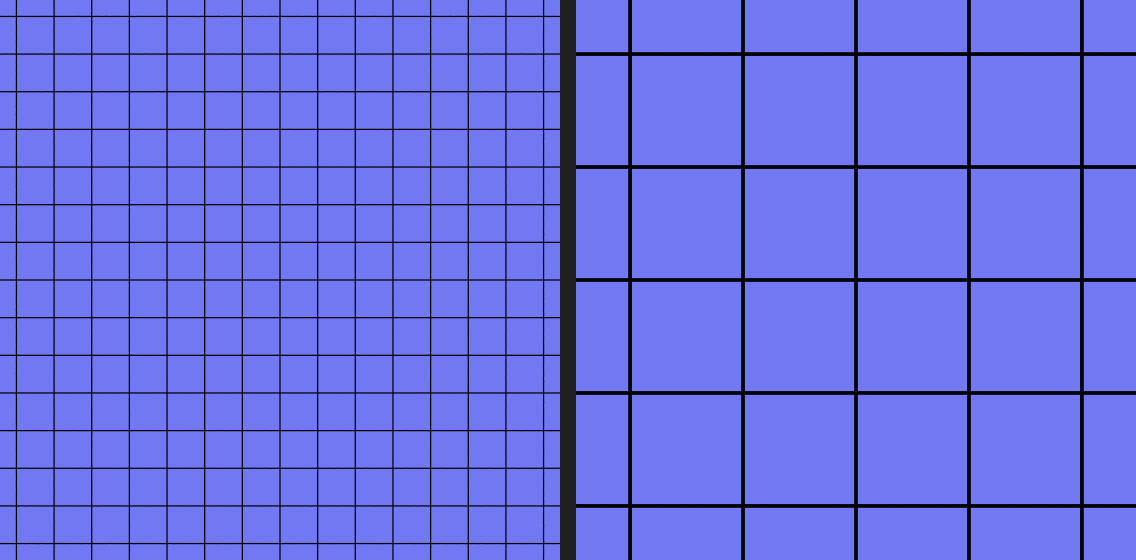
Left: the whole. Right: its middle third, enlarged.
Write a WebGL 2 fragment shader that draws this pattern.

```glsl
#version 300 es
precision highp float;
// Thin black square grid, centred on a periwinkle ground, with slightly rough lines.

#define CELLS 14.872         // cells across the canvas
#define LINE_WIDTH 0.00222   // in canvas units
#define WOBBLE 0.00035       // sideways drift of a line towards the canvas edge
#define WOBBLE_FREQ 140.0    // drift waves along a line
#define GROUND vec3(0.447, 0.471, 0.949)
#define INK vec3(0.004, 0.004, 0.012)

uniform vec2 u_resolution;
out vec4 fragColor;

// Random slope in -1..1 for a lattice point.
float hashSlope(vec2 p) {
    vec3 q = fract(vec3(p.xyx) * 0.1031);
    q += dot(q, q.yzx + 33.33);
    return fract((q.x + q.y) * q.z) * 2.0 - 1.0;
}

// One-dimensional gradient noise; each seed gives its own curve.
float gradientNoise(float x, float seed) {
    float cell = floor(x);
    float f = x - cell;
    float left = hashSlope(vec2(cell, seed)) * f;
    float right = hashSlope(vec2(cell + 1.0, seed)) * (f - 1.0);
    return mix(left, right, f * f * f * (f * (f * 6.0 - 15.0) + 10.0));
}

// Share of a pixel covered by the nearest line of one family.
float lineCoverage(float across, float along, float seed, float pixel) {
    float index = floor(across * CELLS + 0.5);
    float centre = index / CELLS;
    float roughness = WOBBLE * smoothstep(0.1, 0.4, abs(centre));
    centre += roughness * gradientNoise(along * WOBBLE_FREQ, index + seed);
    float d = abs(across - centre);
    float halfWidth = 0.5 * LINE_WIDTH;
    float near = max(d - 0.5 * pixel, -halfWidth);
    float far = min(d + 0.5 * pixel, halfWidth);
    return clamp((far - near) / pixel, 0.0, 1.0);
}

void main() {
    float size = min(u_resolution.x, u_resolution.y);
    vec2 p = (gl_FragCoord.xy - 0.5 * u_resolution) / size;
    float pixel = 1.0 / size;

    float vertical = lineCoverage(p.x, p.y + 1.0, 40.0, pixel);
    float horizontal = lineCoverage(p.y, p.x + 1.0, 90.0, pixel);

    // Union of both line families over the ground.
    float ink = 1.0 - (1.0 - vertical) * (1.0 - horizontal);
    fragColor = vec4(mix(GROUND, INK, ink), 1.0);
}
```
